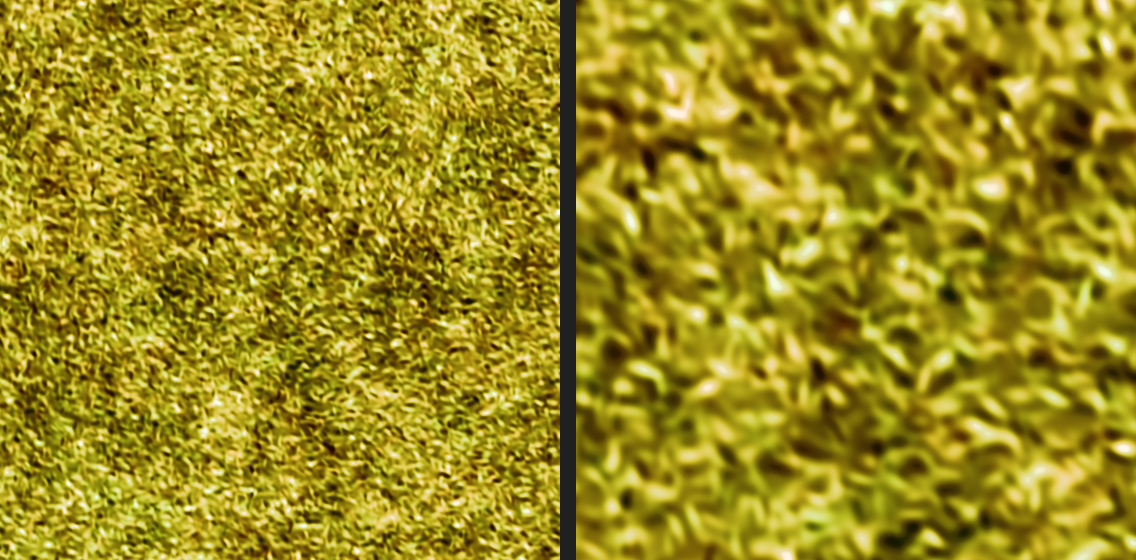
Left: the whole. Right: its middle third, enlarged.
A WebGL 2 fragment shader for this texture:

```glsl
#version 300 es
precision highp float;
precision highp int;

#define CELLS 44.0          // grid cells across the canvas
#define BLADES 7            // blades per cell
#define BLADE_LENGTH 0.58   // half length, in cells
#define BLADE_WIDTH 0.175   // half width, in cells
#define FLANK 0.5           // depth of the dark rim beside a blade
#define GAPS 0.25           // share of blades that are shaded gaps
#define LEAN -0.65          // mean blade angle, radians
#define SPREAD 1.5          // largest deviation from the mean angle
#define FIBRE_CONTRAST 0.80
#define CLUMP_CONTRAST 1.3
#define TONE_BIAS 0.04
#define HUE_SHIFT 0.03

uniform vec2 u_resolution;
out vec4 fragColor;

// Integer hash giving three values in 0..1
vec3 hash3(ivec3 cell) {
    uvec3 v = uvec3(cell + 4096) * 1664525u + 1013904223u;
    v.x += v.y * v.z;
    v.y += v.z * v.x;
    v.z += v.x * v.y;
    v ^= v >> 16u;
    v.x += v.y * v.z;
    v.y += v.z * v.x;
    v.z += v.x * v.y;
    return vec3(v >> 8u) / 16777216.0;
}

// Smooth value noise in -1..1
float valueNoise(vec2 p, int seed) {
    ivec2 i = ivec2(floor(p));
    vec2 f = fract(p);
    f = f * f * (3.0 - 2.0 * f);
    float a = hash3(ivec3(i, seed)).x;
    float b = hash3(ivec3(i + ivec2(1, 0), seed)).x;
    float c = hash3(ivec3(i + ivec2(0, 1), seed)).x;
    float d = hash3(ivec3(i + ivec2(1, 1), seed)).x;
    return 2.0 * mix(mix(a, b, f.x), mix(c, d, f.x), f.y) - 1.0;
}

// Noise octaves, each turned to hide the lattice
float clumps(vec2 p, int seed) {
    const mat2 turn = mat2(0.8, 0.6, -0.6, 0.8);
    float sum = 0.0;
    float frequency = 4.0;
    float amplitude = 0.26;
    for (int i = 0; i < 4; i++) {
        p = turn * p + 1.7;
        sum += amplitude * valueNoise(p * frequency, seed + i);
        frequency *= 2.2;
        amplitude *= 1.25;
    }
    return sum;
}

// Overlapping curved blades: x = bright ridges and dark gaps, y = hue
vec2 bladeField(vec2 p, float lean) {
    ivec2 home = ivec2(floor(p));
    vec2 sum = vec2(0.0);
    for (int y = -1; y <= 1; y++)
    for (int x = -1; x <= 1; x++)
    for (int n = 0; n < BLADES; n++) {
        ivec2 cell = home + ivec2(x, y);
        vec3 place = hash3(ivec3(cell, n));
        vec3 shape = hash3(ivec3(cell, n + 100));
        vec2 d = p - vec2(cell) - place.xy;
        float angle = lean + SPREAD * (place.z + shape.x - 1.0);
        vec2 axis = vec2(cos(angle), sin(angle));
        float along = dot(d, axis);
        float across = dot(d, vec2(-axis.y, axis.x));
        across += (shape.y - 0.5) * 0.6 * along * along;

        float t = along / BLADE_LENGTH;
        float taper = max(0.0, 1.0 - t * t);
        float s = across / (BLADE_WIDTH * mix(0.75, 1.25, shape.x));
        float body = taper * taper * exp(-0.5 * s * s);
        float weight = 0.5 + 1.5 * shape.z * shape.z;
        weight *= fract(shape.z * 16.0) < GAPS ? -1.0 : 1.0;
        sum += body * vec2(weight * (1.0 - FLANK * s * s), 2.0 * shape.y - 1.0);
    }
    // Remove the expected mean and divide by the expected deviation
    float cover = float(BLADES) * BLADE_LENGTH * BLADE_WIDTH;
    sum.x -= 2.67 * (1.0 - FLANK) * (1.0 - 2.0 * GAPS) * cover;
    float variance = 1.73 * cover * (1.0 - FLANK + 0.75 * FLANK * FLANK);
    return sum / sqrt(variance);
}

// Colour ramp from shaded gaps to pale glints, spaced by area share
vec3 mossRamp(float u) {
    const vec3 tones[8] = vec3[8](
        vec3(0.08, 0.04, 0.00), vec3(0.27, 0.18, 0.01),
        vec3(0.44, 0.36, 0.02), vec3(0.60, 0.54, 0.05),
        vec3(0.78, 0.72, 0.13), vec3(0.89, 0.83, 0.40),
        vec3(0.91, 0.87, 0.64), vec3(1.00, 0.99, 0.94));
    const float stops[8] = float[8](0.0, 0.04, 0.185, 0.445, 0.74, 0.925, 0.98, 1.0);
    vec3 color = tones[0];
    for (int i = 1; i < 8; i++) {
        float k = clamp((u - stops[i - 1]) / (stops[i] - stops[i - 1]), 0.0, 1.0);
        color = mix(color, tones[i], k);
    }
    return color;
}

void main() {
    vec2 uv = gl_FragCoord.xy / u_resolution.y;

    // Blades swirl slowly around the common lean
    float lean = LEAN + 0.5 * valueNoise(uv * 3.0, 200);
    vec2 field = bladeField(uv * CELLS, lean);

    // Tone as a rank in 0..1
    float tone = FIBRE_CONTRAST * field.x + CLUMP_CONTRAST * clumps(uv, 210) + TONE_BIAS;
    float rank = 1.0 / (1.0 + exp(-1.7 * tone));
    vec3 color = mossRamp(rank);

    // Drift between green and rusty growth
    float hue = 0.6 * field.y + 1.2 * clumps(uv + 5.0, 220);
    color += HUE_SHIFT * hue * vec3(0.9, -0.6, -0.1);

    fragColor = vec4(clamp(color, 0.0, 1.0), 1.0);
}
```
